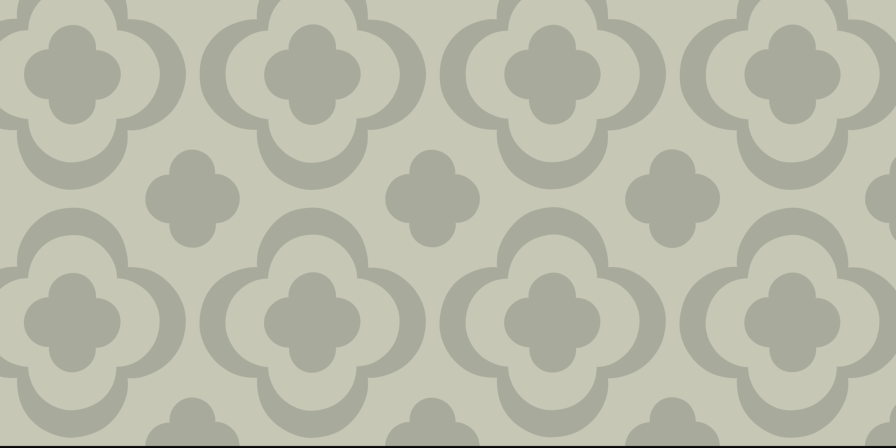
This pattern is drawn by a WebGL 1 fragment shader. Its source:

```glsl
precision highp float;
// Trellis of ringed quatrefoils with small quatrefoils between them, in two sage tones.

uniform vec2 u_resolution;

// Lengths are in canvas heights.
const vec3 GROUND = vec3(0.78, 0.78, 0.71);
const vec3 MOTIF = vec3(0.66, 0.67, 0.61);
const vec3 BASE_LINE = vec3(0.03);

const vec2 PERIOD = vec2(0.5358, 0.5534);
const vec2 FIRST_CENTER = vec2(0.1615, 0.2800);

// Lobe offset from the center and lobe radius: x for side lobes, y for upright ones.
const vec2 OUTER_OFFSET = vec2(0.1289, 0.1328);
const vec2 OUTER_RADIUS = vec2(0.1237, 0.1240);
const vec2 INNER_OFFSET = vec2(0.0955, 0.0970);
const vec2 INNER_RADIUS = vec2(0.0988, 0.0990);
const vec2 BUD_OFFSET = vec2(0.0508, 0.0578);
const vec2 BUD_RADIUS = vec2(0.0547, 0.0516);

const float CORE_SCALE = 1.02;      // buds inside rings are slightly larger
const float WOBBLE = 0.0007;        // unevenness of the cut edges
const float BASE_LINE_HEIGHT = 0.0045;

// Signed distance to four overlapping round lobes.
float quatrefoil(vec2 p, vec2 offset, vec2 radius) {
  p = abs(p);
  float side = length(p - vec2(offset.x, 0.0)) - radius.x;
  float upright = length(p - vec2(0.0, offset.y)) - radius.y;
  return min(side, upright);
}

// Position relative to the nearest center of the lattice.
vec2 toCell(vec2 p) {
  return mod(p + 0.5 * PERIOD, PERIOD) - 0.5 * PERIOD;
}

// Layered sines that vary slowly from one repeat to the next.
vec2 edgeWobble(vec2 p) {
  vec2 broad = sin(p.yx * vec2(23.0, 19.0) + p * 11.0);
  vec2 fine = sin(p.yx * vec2(71.0, 83.0) + 1.7);
  return WOBBLE * (broad + 0.5 * fine);
}

float coverage(float d, float pixel) {
  return 1.0 - smoothstep(-0.75 * pixel, 0.75 * pixel, d);
}

void main() {
  float pixel = 1.0 / u_resolution.y;
  vec2 uv = gl_FragCoord.xy * pixel;
  vec2 p = uv - FIRST_CENTER + edgeWobble(uv);

  // Ring: outer outline with the inner one cut out.
  vec2 ringCell = toCell(p);
  float outer = quatrefoil(ringCell, OUTER_OFFSET, OUTER_RADIUS);
  float inner = quatrefoil(ringCell, INNER_OFFSET, INNER_RADIUS);
  float ring = max(outer, -inner);

  // Buds: one in each ring, one at each half-step between rings.
  float core = quatrefoil(ringCell / CORE_SCALE, BUD_OFFSET, BUD_RADIUS) * CORE_SCALE;
  float bud = quatrefoil(toCell(p - 0.5 * PERIOD), BUD_OFFSET, BUD_RADIUS);

  float shape = min(ring, min(core, bud));
  vec3 color = mix(GROUND, MOTIF, coverage(shape, pixel));

  // Dark line along the bottom edge.
  color = mix(color, BASE_LINE, coverage(uv.y - BASE_LINE_HEIGHT, pixel));
  gl_FragColor = vec4(color, 1.0);
}
```
